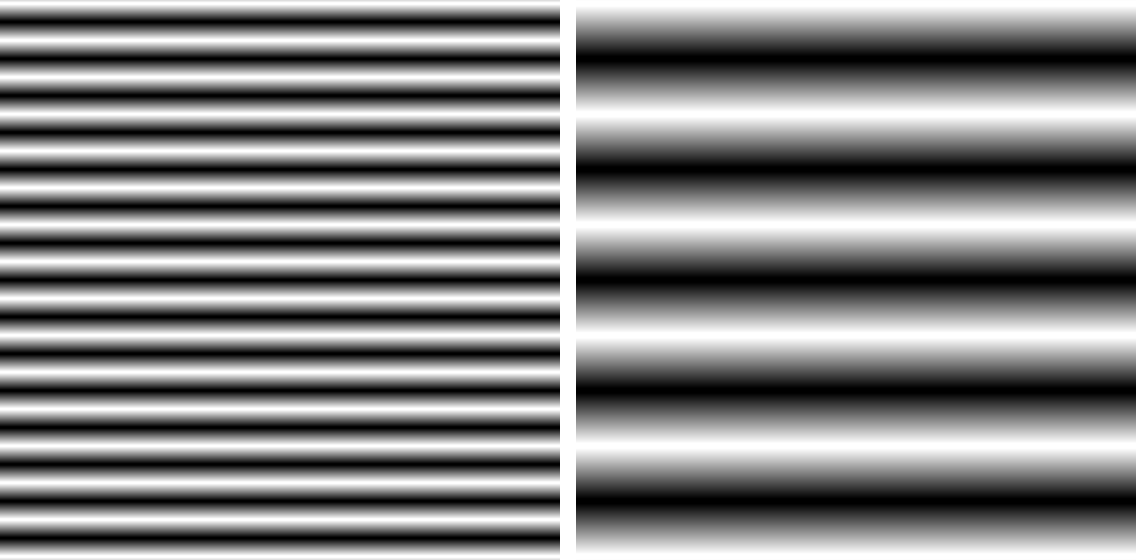
Left, the full canvas; right, a detail of the centre.
Write a WebGL 2 fragment shader that draws this pattern.

```glsl
#version 300 es
precision highp float;
// Horizontal grating of soft black and white bands, uniform across the width.
// A triangle wave in height, dark at the canvas centre, is stretched slightly
// in contrast so that its crests and troughs flatten into narrow plateaus.

uniform vec2 u_resolution;
out vec4 fragColor;

const float BAND_COUNT = 15.19;   // repeats over the canvas height
const float DARK_CENTER = 0.5;    // height of one trough
const float CONTRAST = 1.1;       // above 1.0 widens the plateaus
const vec3 TROUGH_COLOR = vec3(0.0);
const vec3 CREST_COLOR = vec3(1.0);

// Triangle wave: 0 at whole numbers, 1 halfway between them.
float triangleWave(float t) {
    return 1.0 - abs(2.0 * fract(t) - 1.0);
}

// Brightness of the grating at a given phase.
float bandProfile(float phase) {
    return clamp((triangleWave(phase) - 0.5) * CONTRAST + 0.5, 0.0, 1.0);
}

void main() {
    float height = gl_FragCoord.y / u_resolution.y;
    float phase = (height - DARK_CENTER) * BAND_COUNT;

    // Average across one pixel to keep crests and troughs smooth.
    float quarterPixel = 0.25 * BAND_COUNT / u_resolution.y;
    float brightness = 0.5 * (bandProfile(phase - quarterPixel)
                            + bandProfile(phase + quarterPixel));

    fragColor = vec4(mix(TROUGH_COLOR, CREST_COLOR, brightness), 1.0);
}
```
